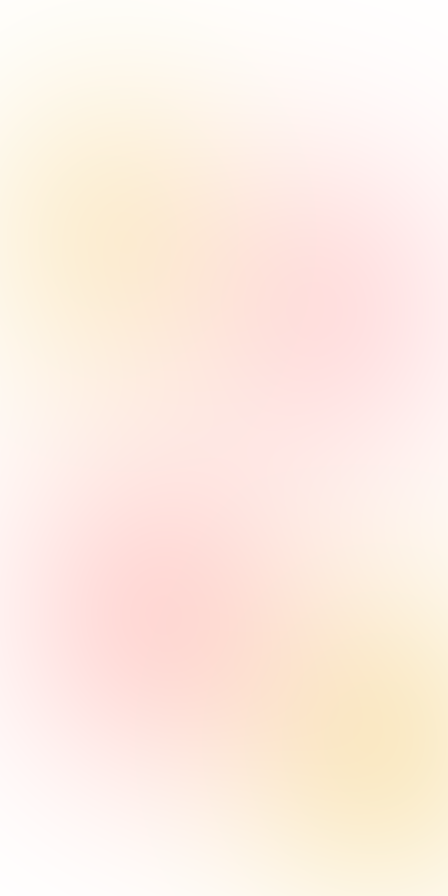
This background is drawn by a WebGL 2 fragment shader. Its source:

```glsl
#version 300 es
precision highp float;

uniform vec2 u_resolution;
out vec4 fragColor;

#define PAPER vec3(1.0, 1.0, 0.998)
#define CREAM vec3(0.988, 0.940, 0.835)
#define BLUSH vec3(1.0, 0.882, 0.890)
#define ROSE vec3(1.0, 0.855, 0.852)
#define HONEY vec3(0.980, 0.922, 0.780)
#define SPREAD vec2(0.25, 0.28)

// Soft elliptical falloff: 1 at the center, fading smoothly to 0.
float glow(vec2 p, vec2 center, float size) {
    vec2 d = (p - center) / (SPREAD * size);
    return exp(-0.5 * dot(d, d));
}

// Tints the base like a translucent wash.
vec3 wash(vec3 base, vec3 tint, float amount) {
    return base * mix(vec3(1.0), tint, amount);
}

void main() {
    // Canvas widths across, with the height scaled to two units.
    vec2 p = gl_FragCoord.xy / u_resolution * vec2(1.0, 2.0);

    vec3 color = PAPER;
    color = wash(color, CREAM, glow(p, vec2(0.24, 1.48), 0.98));
    color = wash(color, BLUSH, glow(p, vec2(0.74, 1.31), 0.98));
    color = wash(color, ROSE, glow(p, vec2(0.34, 0.63), 1.0));
    color = wash(color, HONEY, glow(p, vec2(0.85, 0.34), 1.02));

    fragColor = vec4(color, 1.0);
}
```
